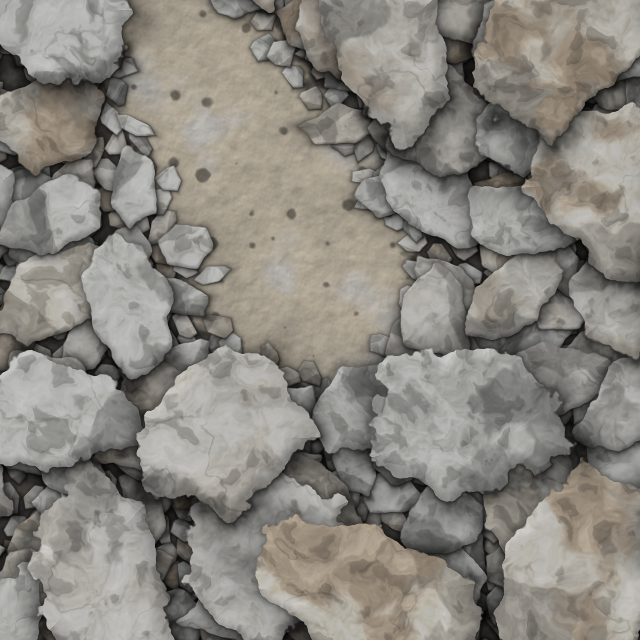
Write a Shadertoy shader that draws this texture.

```glsl
// Loose grey quarry stones heaped around a patch of smooth tan sand.
// Four layers of jittered cells, pebbles first and boulders last, hold angular
// random polygons; each casts a soft shadow and has noisy, faceted shading.

#define BOULDER_CELLS 3.9
#define JITTER 0.55
#define SHADOW_WIDTH 0.13
#define SHADOW_DEPTH 0.72
#define ROUGHNESS 0.34
#define RELIEF 0.62
#define LIGHT vec2(-0.45, 0.89)
#define GAP_COLOUR vec3(0.27, 0.26, 0.245)
#define SAND_COLOUR vec3(0.67, 0.635, 0.572)
#define RUST_COLOUR vec3(0.51, 0.44, 0.36)

float hash(vec2 p) {
    vec3 q = fract(p.xyx * 0.1031);
    q += dot(q, q.yzx + 33.33);
    return fract((q.x + q.y) * q.z);
}

float rnd(vec2 key, float k) {
    return hash(key + k * vec2(17.3, 41.7));
}

float noise(vec2 p) {
    vec2 i = floor(p), f = fract(p);
    f = f * f * (3.0 - 2.0 * f);
    return mix(mix(hash(i), hash(i + vec2(1, 0)), f.x),
               mix(hash(i + vec2(0, 1)), hash(i + vec2(1, 1)), f.x), f.y);
}

float fbm(vec2 p) {
    float sum = 0.0, amp = 0.533;
    for (int i = 0; i < 4; i++) {
        sum += amp * noise(p);
        p = mat2(1.6, 1.2, -1.2, 1.6) * p + 7.1;
        amp *= 0.5;
    }
    return sum;
}

float smoothMax(float a, float b, float k) {
    float h = max(k - abs(a - b), 0.0) / k;
    return max(a, b) + h * h * k * 0.25;
}

// Capsule whose radius grows from ra at a to rb at b
float capsule(vec2 p, vec2 a, vec2 b, float ra, float rb) {
    float h = clamp(dot(p - a, b - a) / dot(b - a, b - a), 0.0, 1.0);
    return length(p - mix(a, b, h)) - mix(ra, rb, h);
}

float sandDistance(vec2 p) {
    return capsule(p, vec2(0.23, 1.02), vec2(0.49, 0.57), 0.07, 0.13);
}

float rubbleDistance(vec2 p) {
    return capsule(p, vec2(0.14, 0.88), vec2(0.30, 0.48), 0.05, 0.05);
}

// Weathered mineral surface: tone, cleavage face, rust, relief, veins, flecks
vec3 stoneSurface(vec2 uv, vec2 p, vec2 key, float radius) {
    vec2 s = uv + 20.0 * vec2(rnd(key, 11.0), rnd(key, 12.0));
    s += 0.05 * (vec2(fbm(s * 16.0), fbm(s * 16.0 + 9.0)) - 0.5);
    float coarse = fbm(s * 11.0);
    float fine = fbm(s * 34.0);
    float relief = fine - fbm((s + LIGHT * 0.005) * 34.0);
    float warm = rnd(key, 13.0);
    vec3 col = mix(0.635, 0.70, rnd(key, 14.0))
             * mix(vec3(1.0, 1.0, 0.98), vec3(1.03, 0.995, 0.93), warm * warm);

    float turn = 6.283 * rnd(key, 15.0);
    float cleave = dot(p, vec2(cos(turn), sin(turn))) / radius + 0.45 + (coarse - 0.5) * 1.6;
    col *= mix(0.82, 1.02, smoothstep(-0.05, 0.05, cleave));
    float rust = smoothstep(0.52, 0.68, fbm(s * 9.0 + 31.0)) * smoothstep(0.35, 0.9, warm);
    col = mix(col, RUST_COLOUR, 0.6 * rust);
    col *= 0.90 + 0.20 * coarse + RELIEF * relief;
    float vein = smoothstep(0.035, 0.0, abs(fbm(s * 13.0 + 57.0) - 0.5));
    col *= 1.0 - 0.13 * vein * smoothstep(0.4, 0.6, coarse);
    col *= 1.0 - 0.20 * smoothstep(0.58, 0.68, fine);
    col += 0.07 * smoothstep(0.42, 0.32, fine);
    return col - 0.5 * max(col - 0.70, 0.0);
}

void stoneLayer(inout vec3 col, vec2 uv, float wobble, float cells, float keep, float seed) {
    float edge = 1.0 / iResolution.y;
    vec2 base = floor(uv * cells);
    for (int j = -1; j <= 1; j++)
    for (int i = -1; i <= 1; i++) {
        vec2 id = base + vec2(i, j), key = id + seed;
        vec2 centre = (id + 0.5 + JITTER * (vec2(rnd(key, 1.0), rnd(key, 2.0)) - 0.5)) / cells;
        float radius = mix(0.46, 0.62, rnd(key, 3.0)) / cells;
        float room = sandDistance(centre);
        if (cells < 5.0) room = min(room, rubbleDistance(centre) + 0.3 * radius);
        if (rnd(key, 4.0) > keep || room < 0.65 * radius) continue;

        // Rotated, stretched polygon of six uneven sides
        float a = 3.1416 * rnd(key, 5.0), stretch = sqrt(mix(1.0, 1.9, rnd(key, 6.0)));
        mat2 spin = mat2(cos(a), -sin(a), sin(a), cos(a));
        vec2 p = uv - centre, q = spin * p * vec2(1.0 / stretch, stretch), face = vec2(0);
        float d = -10.0, nearest = -10.0;
        for (int k = 0; k < 6; k++) {
            float t = (float(k) + 0.55 * rnd(key, 20.0 + float(k))) * 1.0472;
            vec2 n = vec2(cos(t), sin(t));
            float side = dot(q, n) - radius * mix(0.70, 1.04, rnd(key, 30.0 + float(k)));
            if (side > nearest) { nearest = side; face = n; }
            d = smoothMax(d, side, 0.09 * radius);
        }
        d += wobble * ROUGHNESS * radius;

        // Contact shadow, deepest on the side away from the light
        float away = 0.8 - 0.3 * dot(p / (length(p) + 0.0001), LIGHT);
        col *= 1.0 - SHADOW_DEPTH * away * exp(-max(d, 0.0) / (SHADOW_WIDTH * radius));

        if (d < edge) {
            vec3 stone = stoneSurface(uv, p, key, radius);
            float bevel = 1.0 - smoothstep(0.0, mix(0.08, 0.3, rnd(key, 7.0)) * radius, -d);
            stone *= 1.0 + bevel * (0.20 * dot(face * spin, LIGHT) - 0.10);
            col = mix(col, stone, smoothstep(edge, -edge, d));
        }
    }
}

// Small dark specks, one in some cells of a grid
float specks(vec2 uv, float cells, float wobble) {
    vec2 id = floor(uv * cells);
    vec2 p = fract(uv * cells) - 0.5 - 0.5 * (vec2(rnd(id, 1.0), rnd(id, 2.0)) - 0.5);
    float size = 0.17 * rnd(id, 3.0) * step(0.55, rnd(id, 4.0));
    return smoothstep(0.05, -0.05, length(p) + 0.3 * wobble - size) * step(0.01, size);
}

void mainImage(out vec4 fragColor, in vec2 fragCoord) {
    vec2 uv = fragCoord / iResolution.y;
    float wobble = fbm(uv * 26.0) - 0.5;

    // Dark gaps and the sand patch with its few specks
    float grit = fbm(uv * 60.0), drift = fbm(uv * 9.0 + 5.0);
    float bump = grit - fbm((uv + LIGHT * 0.004) * 60.0);
    vec3 sand = SAND_COLOUR * (0.90 + 0.20 * drift + 0.16 * (grit - 0.5) + 0.25 * bump);
    sand = mix(sand, vec3(dot(sand, vec3(0.333))) * 1.04, 0.7 * smoothstep(0.5, 0.7, drift));
    sand *= 1.0 - 0.40 * specks(uv, 17.0, wobble);
    float sandMask = smoothstep(0.075, 0.045, sandDistance(uv) + 0.15 * wobble);
    vec3 col = mix(GAP_COLOUR * (0.5 + grit), sand, sandMask);

    // Pebbles, cobbles, stones, boulders
    stoneLayer(col, uv, wobble, BOULDER_CELLS * 6.5, 0.92, 310.0);
    stoneLayer(col, uv, wobble, BOULDER_CELLS * 3.1, 0.85, 230.0);
    stoneLayer(col, uv, wobble, BOULDER_CELLS * 1.7, 0.85, 120.0);
    stoneLayer(col, uv, wobble, BOULDER_CELLS, 0.92, 50.0);

    fragColor = vec4(clamp(col, 0.0, 1.0), 1.0);
}
```
